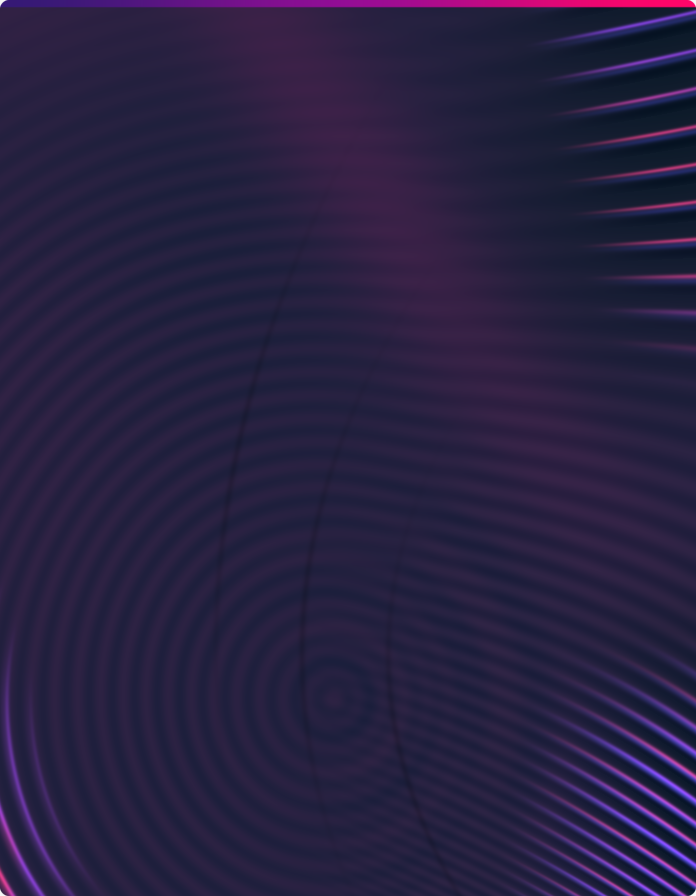
Reproduce this background procedurally as a Shadertoy shader.

```glsl
#define NIGHT vec3(0.142, 0.127, 0.248)
#define PLUM vec3(0.245, 0.130, 0.285)
#define ABYSS vec3(0.050, 0.105, 0.160)
#define ROSE vec3(0.800, 0.130, 0.330)
#define VIOLET vec3(0.480, 0.160, 0.760)
#define BLUE vec3(0.250, 0.220, 0.780)
#define ARC_CENTRE vec2(0.48, 0.22)
#define ARC_DENSITY 38.0
#define FAN_DENSITY 22.8
#define BAR_HEIGHT 0.008
#define CORNER_RADIUS 0.011

const float TAU = 6.2831853;

float gauss(float d, float width) {
    return exp(-d * d / (width * width));
}

// 1 below the lower limit, 0 above the upper limit
float fadeOut(float lower, float upper, float v) {
    return 1.0 - smoothstep(lower, upper, v);
}

// Signed distance to the nearest whole phase
float ridge(float phase) {
    return fract(phase + 0.5) - 0.5;
}

// Strands that leave the right edge and tilt with height
float fanPhase(vec2 uv) {
    float tilt = -0.55 + 0.73 * smoothstep(0.1, 0.95, uv.y);
    float u = uv.x - 1.0;
    float root = uv.y - tilt * u / (1.0 - 0.6 * u);
    return FAN_DENSITY * root - 6.2 * exp(-4.0 * root) - 0.38;
}

float arcPhase(vec2 uv, float aspect) {
    vec2 q = (uv - ARC_CENTRE) * vec2(aspect, 1.0);
    float wobble = 0.004 * sin(9.0 * uv.x + 5.0 * uv.y);
    return (length(q) + wobble) * ARC_DENSITY;
}

vec3 backdrop(vec2 uv) {
    vec3 col = NIGHT;
    float hollow = gauss(uv.x - 0.30, 0.25) * gauss(uv.y - 0.77, 0.22);
    col = mix(col, vec3(0.115, 0.125, 0.235), 0.7 * hollow);
    col = mix(col, PLUM, 0.45 * gauss(uv.x, 0.22) * gauss(uv.y - 1.0, 0.09));
    col = mix(col, PLUM, 0.22 * gauss(uv.x, 0.22) * gauss(uv.y - 0.55, 0.35));

    // Diagonal veil
    float axis = 0.36 + 0.85 * (1.0 - uv.y);
    float veil = gauss(uv.x - axis, 0.125) * smoothstep(0.15, 0.75, uv.y);
    col = mix(col, PLUM, 0.85 * veil);

    // Dark right corners
    float upper = smoothstep(0.55, 1.0, uv.x) * smoothstep(0.45, 0.85, uv.y);
    float lower = smoothstep(0.78, 1.0, uv.x) * fadeOut(0.08, 0.42, uv.y);
    return mix(col, ABYSS, max(0.9 * upper, 0.75 * lower));
}

vec3 fanStrands(vec2 uv) {
    float phase = fanPhase(uv);
    float d = ridge(phase);
    float upper = smoothstep(0.55, 0.75, uv.y);
    float reach = 0.73 + 0.32 * (1.0 - uv.y);
    float topMask = upper * smoothstep(reach, reach + 0.18, uv.x);
    float lowMask = smoothstep(0.72, 0.98, uv.x + 0.2 * (0.1 - uv.y))
                  * fadeOut(0.12, 0.30, uv.y);
    float variety = 0.5 + 0.5 * sin(2.3 * floor(phase + 0.5) + 7.0 * uv.x);
    vec3 tint = mix(ROSE, VIOLET, max(smoothstep(0.84, 0.96, uv.y), variety * (1.0 - upper)));

    // Faint weave, then a bright crest with a blue underside
    float weaveMask = smoothstep(0.40, 0.75, uv.x) * (0.35 + 0.65 * fadeOut(0.35, 0.75, uv.y));
    vec3 glow = vec3(0.030, 0.012, 0.018) * cos(TAU * phase) * weaveMask;
    float width = mix(0.11, 0.055, upper);
    glow += tint * gauss(d, width) * (0.80 * topMask + 0.75 * lowMask);
    glow += BLUE * gauss(d + 0.13, width * 1.4) * (0.30 * topMask + 0.60 * lowMask);
    glow -= 0.035 * gauss(d + 0.32, 0.16) * (topMask + lowMask);
    return glow;
}

vec3 arcStrands(vec2 uv, float aspect) {
    float phase = arcPhase(uv, aspect);
    float d = ridge(phase);
    float side = fadeOut(0.25, 0.75, uv.x) * fadeOut(0.65, 1.0, uv.y);
    vec3 glow = vec3(0.022, 0.004, 0.010) * cos(TAU * phase) * (0.2 + side) * fadeOut(0.5, 0.85, uv.x);

    // Broad folds across the lower middle
    float fold = sin(0.31 * TAU * phase + 4.0 * uv.x) * sin(13.0 * uv.x + 6.0 * uv.y);
    glow += vec3(0.020, 0.003, 0.006) * fold * gauss(uv.x - 0.6, 0.25) * gauss(uv.y - 0.25, 0.22);

    // Bright strands in the lower left corner
    float corner = fadeOut(0.01, 0.16, uv.x + 0.42 * uv.y);
    vec3 tint = mix(VIOLET, ROSE, fadeOut(0.0, 0.04, uv.x) * fadeOut(0.03, 0.12, uv.y));
    return glow + tint * corner * (0.75 * gauss(d, 0.10) + 0.25 * gauss(d - 0.14, 0.16));
}

// Thin dark creases bending upward through the middle
float creases(vec2 uv) {
    float shade = 0.0;
    for (int i = 0; i < 5; i++) {
        float k = float(i);
        float x = 0.31 + 0.062 * k + (0.6 + 0.2 * k) * pow(uv.y - 0.27, 2.0);
        float span = gauss(uv.y - 0.50 + 0.09 * k, 0.22);
        shade += gauss(uv.x - x, 0.005) * span * (0.5 + 0.5 * cos(3.1 * (k - 2.0)));
    }
    return shade;
}

void mainImage(out vec4 fragColor, in vec2 fragCoord) {
    vec2 uv = fragCoord / iResolution.xy;
    float aspect = iResolution.x / iResolution.y;
    float px = 1.0 / iResolution.y;
    vec3 col = backdrop(uv) + fanStrands(uv) + arcStrands(uv, aspect);
    col *= 1.0 - 0.16 * creases(uv);

    // Top bar
    vec3 bar = mix(vec3(0.21, 0.10, 0.46), vec3(0.58, 0.05, 0.59), smoothstep(0.0, 0.55, uv.x));
    bar = mix(bar, vec3(1.0, 0.02, 0.41), smoothstep(0.45, 1.0, uv.x));
    col = mix(col, bar, smoothstep(-px, px, uv.y - 1.0 + BAR_HEIGHT));

    // Rounded card corners
    vec2 halfSize = 0.5 * vec2(aspect, 1.0);
    vec2 q = abs((uv - 0.5) * vec2(aspect, 1.0)) - halfSize + CORNER_RADIUS;
    float edge = length(max(q, 0.0)) - CORNER_RADIUS;
    col = mix(col, vec3(0.96), smoothstep(-0.5 * px, px, edge));
    fragColor = vec4(clamp(col, 0.0, 1.0), 1.0);
}
```
